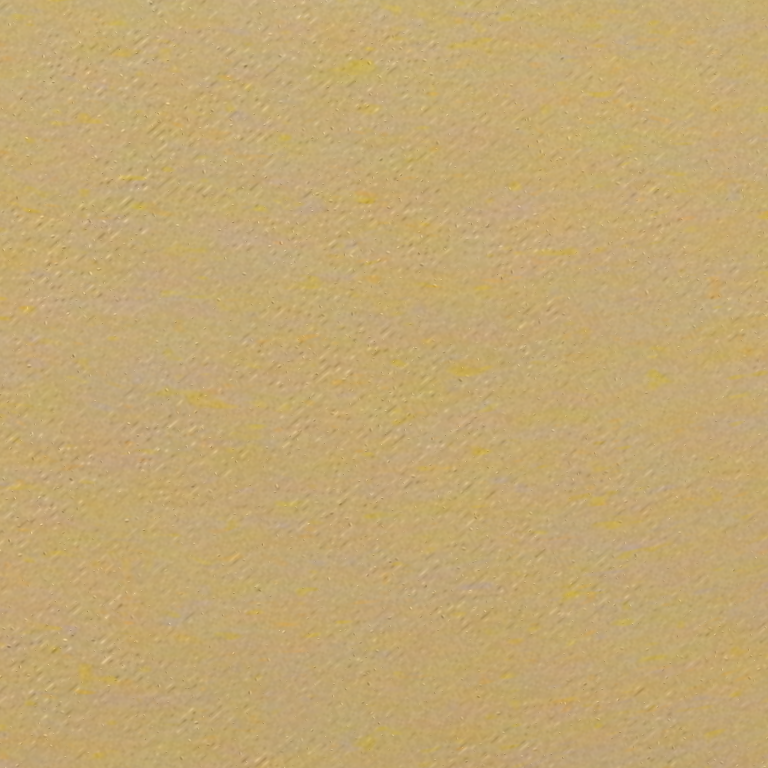
A three.js fragment shader for this texture:

```glsl
// Sand-coloured mottled paper: soft sideways colour streaks, fine grain and tiny embossed specks.
varying vec2 vUv;

const vec3 SAND_TOP = vec3(0.777, 0.676, 0.466);
const vec3 SAND_BOTTOM = vec3(0.751, 0.644, 0.440);
const vec3 YELLOW_SHIFT = vec3(0.020, 0.016, -0.165);  // its negative leans to lilac grey
const vec3 ORANGE_SHIFT = vec3(0.046, -0.032, -0.015); // its negative leans to green
const vec3 YELLOW_FLECK = vec3(0.030, 0.022, -0.160);
const vec3 ORANGE_FLECK = vec3(0.055, -0.015, -0.110);
const vec3 LILAC_FLECK = vec3(-0.020, -0.010, 0.080);

float hash(vec2 p) {
  vec3 q = fract(vec3(p.xyx) * 0.1031);
  q += dot(q, q.yzx + 33.33);
  return fract((q.x + q.y) * q.z);
}

float noise(vec2 p) {
  vec2 cell = floor(p);
  vec2 f = fract(p);
  vec2 w = f * f * (3.0 - 2.0 * f);
  float low = mix(hash(cell), hash(cell + vec2(1.0, 0.0)), w.x);
  float high = mix(hash(cell + vec2(0.0, 1.0)), hash(cell + vec2(1.0, 1.0)), w.x);
  return mix(low, high, w.y);
}

vec2 rotate(vec2 p, float angle) {
  float c = cos(angle);
  float s = sin(angle);
  return vec2(c * p.x + s * p.y, c * p.y - s * p.x);
}

// Layered noise, turned at each octave to hide the lattice; centred on zero.
float fbm(vec2 p) {
  float sum = 0.0;
  float gain = 0.5;
  for (int i = 0; i < 4; i++) {
    sum += gain * (noise(p) - 0.5);
    p = rotate(p, 0.28) * 1.9 + 17.3;
    gain *= 0.58;
  }
  return sum;
}

// Sparse soft patches where the noise peaks.
float flecks(vec2 p, float threshold) {
  float peak = 0.68 * noise(p) + 0.32 * noise(p * 2.1 + 9.7);
  return smoothstep(threshold, threshold + 0.26, peak);
}

// Raised grain lit from one side; squaring the slope leaves few, crisp marks.
float emboss(vec2 p, vec2 light) {
  float slope = noise(p + light) - noise(p - light);
  return slope * abs(slope);
}

// One tiny slanted speck per chosen cell, lit on one side and shaded on the other.
float specks(vec2 p, float density, float seed) {
  vec2 cell = floor(p) + seed;
  vec2 centre = 0.25 + 0.5 * vec2(hash(cell + 3.1), hash(cell + 7.7));
  vec2 d = rotate(fract(p) - centre, -0.8 + 2.4 * (hash(cell + 11.9) - 0.5));
  float size = mix(0.05, 0.11, hash(cell + 23.3));
  vec2 shape = vec2(size * 1.7, size);
  float light = 1.0 - smoothstep(0.1, 1.4, length(d / shape));
  float dark = 1.0 - smoothstep(0.1, 1.4, length((d + vec2(0.0, size * 1.3)) / shape));
  float balance = mix(0.2, 0.8, hash(cell + 31.7));
  float strength = mix(0.2, 1.0, hash(cell + 43.1));
  return step(hash(cell), density) * strength * (light * balance - dark * (1.0 - balance));
}

void main() {
  vec2 uv = vUv;

  // Streak direction drifts from falling at upper left to rising at lower right.
  float rise = 0.18 * uv.x * (1.0 - uv.y) - 0.05 * (1.0 - uv.x) * uv.y;
  vec2 flow = vec2(uv.x, uv.y - rise * (uv.x - 0.5));
  flow.y += 0.012 * (noise(uv * 18.0) - 0.5);

  // Base tone, a little brighter towards the top.
  vec3 color = mix(SAND_BOTTOM, SAND_TOP, uv.y);
  color += 0.018 * fbm(uv * vec2(5.0, 9.0) + 40.0);

  // Broad and narrow streaks that shift hue but hardly change lightness.
  float yellow = 0.80 * fbm(flow * vec2(16.0, 50.0)) + 0.30 * fbm(flow * vec2(5.0, 12.0) + 61.0);
  float orange = 0.80 * fbm(flow * vec2(18.0, 54.0) + 113.0) + 0.25 * fbm(flow * vec2(5.0, 11.0) + 29.0);
  color += YELLOW_SHIFT * yellow + ORANGE_SHIFT * orange;

  // Scattered stronger flecks with soft rims.
  color += YELLOW_FLECK * 0.75 * flecks(flow * vec2(27.0, 72.0) + 211.0, 0.70);
  color += ORANGE_FLECK * 0.65 * flecks(flow * vec2(30.0, 82.0) + 307.0, 0.73);
  color += LILAC_FLECK * 0.75 * flecks(flow * vec2(22.0, 66.0) + 401.0, 0.70);

  // Fine paper grain with a crisp sidelit relief, stronger in loose patches.
  float patches = smoothstep(0.2, 0.8, noise(uv * 13.0 + 77.0));
  float leftward = mix(1.25, 0.8, uv.x);
  float fine = noise(rotate(uv, 0.5) * 270.0 + 83.0) - 0.5;
  float relief = emboss(rotate(uv, 0.7) * vec2(125.0, 190.0) + 151.0, vec2(0.1, 0.45));
  color += 0.044 * fine + 0.095 * relief * leftward * mix(0.6, 1.3, patches);

  // Rarer embossed specks at two sizes.
  vec2 turned = rotate(uv, 0.5) + 2.0;
  float marks = specks(turned * 62.0, 0.08 + 0.28 * patches, 5.0) * leftward;
  marks += 0.9 * specks(turned.yx * 93.0, 0.10 + 0.25 * patches, 91.0);
  color += marks * vec3(0.19, 0.19, 0.18);

  gl_FragColor = vec4(clamp(color, 0.0, 1.0), 1.0);
}
```
